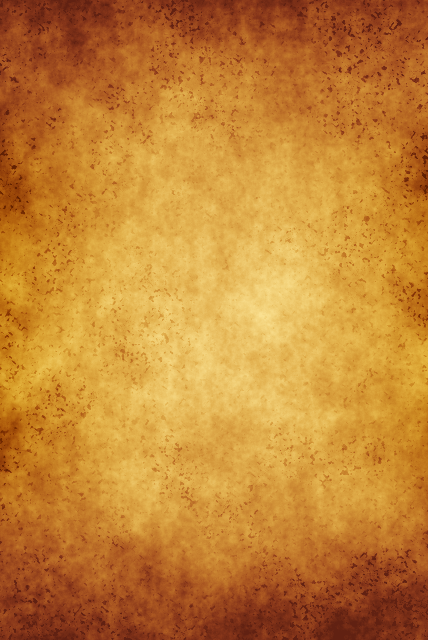
A Shadertoy shader for this texture:

```glsl
// Aged golden parchment with burnt edges, mottled stains, fibres and specks.

const vec2  GLOW_CENTER   = vec2(0.53, 0.48);
const float GLOW_TONE     = 4.75;  // palette position at the brightest place
const float END_FALLOFF   = 4.7;   // darkening toward top and bottom
const float SIDE_FALLOFF  = 2.2;   // darkening toward left and right
const float MOTTLE_AMOUNT = 2.6;
const float BLOTCH_AMOUNT = 1.9;
const float FIBRE_AMOUNT  = 0.8;
const float GRAIN_AMOUNT  = 1.5;
const float SPECK_AMOUNT  = 1.5;
const float CRACK_AMOUNT  = 0.7;
const float SCRATCH_AMOUNT = 0.5;
const float EDGE_SATURATION = 0.09;

const int PALETTE_SIZE = 8;
const vec3 PALETTE[PALETTE_SIZE] = vec3[PALETTE_SIZE](
    vec3(0.38, 0.13, 0.07), vec3(0.53, 0.21, 0.10), vec3(0.67, 0.34, 0.13),
    vec3(0.76, 0.47, 0.17), vec3(0.83, 0.59, 0.23), vec3(0.89, 0.70, 0.32),
    vec3(0.94, 0.80, 0.45), vec3(0.98, 0.88, 0.57));

// Each stain: centre in canvas fractions, radius in canvas heights, tone change
const int STAIN_COUNT = 12;
const vec4 STAINS[STAIN_COUNT] = vec4[STAIN_COUNT](
    vec4(1.00, 0.735, 0.045, -1.6), vec4(1.00, 0.515, 0.040, -1.5),
    vec4(0.02, 0.510, 0.045, -1.4), vec4(0.00, 0.310, 0.050, -1.3),
    vec4(0.50, 0.325, 0.050, -0.8), vec4(0.62, 0.460, 0.110,  0.4),
    vec4(0.00, 0.420, 0.055,  0.9), vec4(1.00, 0.430, 0.050,  0.8),
    vec4(0.22, 0.825, 0.030,  0.5), vec4(0.42, 0.830, 0.040,  0.5),
    vec4(0.62, 0.040, 0.050, -0.5), vec4(0.20, 0.920, 0.060, -0.4));

float hash(vec2 p) {
    return fract(sin(dot(p, vec2(12.9898, 78.233))) * 43758.5453);
}

float noise(vec2 p) {
    vec2 cell = floor(p), f = fract(p);
    f = f * f * (3.0 - 2.0 * f);
    float low  = mix(hash(cell), hash(cell + vec2(1, 0)), f.x);
    float high = mix(hash(cell + vec2(0, 1)), hash(cell + vec2(1, 1)), f.x);
    return mix(low, high, f.y);
}

float fbm(vec2 p) {
    float sum = 0.0, amplitude = 0.5;
    for (int i = 0; i < 5; i++) {
        sum += amplitude * noise(p);
        p = mat2(1.6, 1.2, -1.2, 1.6) * p + 7.3;
        amplitude *= 0.6;
    }
    return sum / 1.153;
}

vec3 palette(float tone) {
    float x = clamp(tone + 1.0, 0.0, float(PALETTE_SIZE) - 1.001);
    int i = int(x);
    return mix(PALETTE[i], PALETTE[i + 1], fract(x));
}

// Broad light: bright middle, dark ends, softer dark sides
float glowTone(vec2 uv, float side) {
    float d = abs(uv.y - GLOW_CENTER.y) / 0.51;
    float tone = GLOW_TONE - END_FALLOFF * d * d;
    tone -= 0.8 * smoothstep(0.19, 0.06, uv.y);
    return tone - SIDE_FALLOFF * side * mix(1.0, 0.15, smoothstep(0.4, 1.0, d));
}

float stainTone(vec2 uv, vec2 p, float aspect) {
    float tone = 0.0;
    vec2 warp = 0.08 * vec2(fbm(p * 18.0) - 0.5, fbm(p * 18.0 + 31.0) - 0.5);
    for (int i = 0; i < STAIN_COUNT; i++) {
        vec4 stain = STAINS[i];
        vec2 d = (uv - stain.xy) * vec2(aspect, 1.0) + warp;
        tone += stain.w * exp(-dot(d, d) / (stain.z * stain.z));
    }
    return tone;
}

// Fine wear: clustered pinprick specks, thin cracks and faint scratches
float wearTone(vec2 uv, vec2 p, float side) {
    float patches = smoothstep(0.38, 0.65, fbm(p * 11.0 + 50.0));
    vec2 turned = mat2(0.8, 0.6, -0.6, 0.8) * p;
    float dust = 0.7 * noise(turned * 300.0) + 0.3 * noise(p * 130.0 + 9.0);
    float speck = smoothstep(0.69, 0.86, dust + 0.07 * patches);
    float ridge = abs(fbm(p * 32.0 + 80.0) - 0.5);
    float crack = smoothstep(0.012, 0.0, ridge) * patches;
    float line = noise(vec2(p.x * 7.0, (p.y + 0.02 * p.x) * 150.0));
    float scratch = smoothstep(0.62, 0.95, line) * noise(p * 60.0)
                  * smoothstep(0.76, 0.86, uv.y) * smoothstep(0.3, 0.8, uv.x);
    return SCRATCH_AMOUNT * scratch - CRACK_AMOUNT * crack
         - SPECK_AMOUNT * speck * (0.4 + 0.6 * patches + 0.4 * side);
}

void mainImage(out vec4 fragColor, in vec2 fragCoord) {
    vec2 uv = fragCoord / iResolution.xy;
    vec2 p = fragCoord / iResolution.y;
    float aspect = iResolution.x / iResolution.y;
    float side = pow(abs(uv.x - GLOW_CENTER.x) * 2.0, 2.2);

    // Light and stains
    float tone = glowTone(uv, side) + stainTone(uv, p, aspect);

    // Cloudy mottling, small blotches, vertical fibres and paper grain
    tone += MOTTLE_AMOUNT * (fbm(p * 9.0 + 3.0) - 0.5) * mix(0.75, 1.0, side);
    tone += BLOTCH_AMOUNT * (fbm(p * 34.0 + 23.0) - 0.5);
    tone += FIBRE_AMOUNT * (fbm(p * vec2(70.0, 12.0) + 17.0) - 0.5);
    tone += GRAIN_AMOUNT * (fbm(p * 150.0 + 41.0) - 0.5);
    tone += wearTone(uv, p, side);

    // Richer yellow along the sides at middle height
    vec3 color = palette(tone);
    float midHeight = smoothstep(0.1, 0.35, uv.y) * smoothstep(0.9, 0.65, uv.y);
    color.b -= EDGE_SATURATION * min(side, 1.0) * midHeight;
    fragColor = vec4(clamp(color, 0.0, 1.0), 1.0);
}
```
